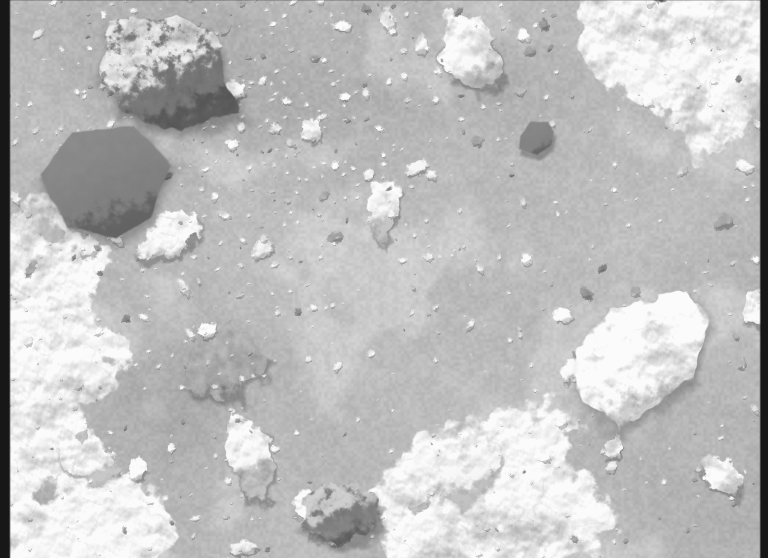
A Shadertoy shader for this texture:

```glsl
const float SAND = 0.712;
const float PALE_LOW = 0.77, PALE_HIGH = 0.97;
const float DARK_ROCK = 0.49;
const float FRAME_TONE = 0.09;
const float FRAME_LEFT = 0.018, FRAME_RIGHT = 0.014, FRAME_TOP = 0.002;
const float GRAIN = 0.055;           // contrast of the sand grains
const float EDGE = 0.0022;           // softness of outlines
const vec2 LIGHT = vec2(-0.35, 0.94);
const vec2 RUBBLE_CENTRE = vec2(0.46, 0.80);
const float TAU = 6.28318;

struct Stone {
    vec2 centre, radii;
    float turn, seed, albedo, rough, dust;
};

float hash(vec2 p) {
    vec3 q = fract(p.xyx * 0.1031);
    q += dot(q, q.yzx + 33.33);
    return fract((q.x + q.y) * q.z);
}

float noise(vec2 p) {
    vec2 i = floor(p), f = fract(p);
    f *= f * (3.0 - 2.0 * f);
    return mix(mix(hash(i), hash(i + vec2(1, 0)), f.x),
               mix(hash(i + vec2(0, 1)), hash(i + 1.0), f.x), f.y);
}

float fbm(vec2 p) {
    float sum = 0.0, gain = 0.533;
    for (int i = 0; i < 4; i++) {
        sum += gain * noise(p);
        p = mat2(1.6, 1.2, -1.2, 1.6) * p + 7.3;
        gain *= 0.5;
    }
    return sum;
}

// Crumbly pale rock: blotches, side-lit bumps and fine cracks
float paleRock(vec2 p) {
    float bumps = fbm(p * 42.0);
    float relief = bumps - fbm((p + LIGHT * 0.007) * 42.0);
    float crack = 1.0 - smoothstep(0.0, 0.02, abs(fbm(p * 9.0 + 4.0) - 0.5));
    float tone = mix(PALE_LOW, PALE_HIGH, smoothstep(0.2, 0.58, fbm(p * 17.0) * 0.6 + bumps * 0.4));
    return min(tone + 0.32 * relief - 0.07 * crack * bumps, 0.985);
}

// Distance to a random convex polygon, squashed and turned
float stoneEdge(vec2 offset, Stone s) {
    float c = cos(s.turn), k = sin(s.turn);
    vec2 q = mat2(c, -k, k, c) * offset / s.radii;
    float d = -1.0;
    for (int i = 0; i < 7; i++) {
        float h = hash(vec2(float(i) * 3.7, s.seed * 91.0));
        float a = (float(i) + 0.6 * h) * TAU / 7.0;
        d = max(d, dot(q, vec2(cos(a), sin(a))) - 0.7 - 0.28 * fract(h * 17.0));
    }
    return d * min(s.radii.x, s.radii.y);
}

float layStone(float ground, vec2 p, Stone s) {
    vec2 offset = p - s.centre;
    float reach = max(s.radii.x, s.radii.y), thin = min(s.radii.x, s.radii.y);
    if (length(offset) > 1.6 * reach) return ground;

    vec2 w = p * 2.0 / thin + s.seed * 50.0;
    vec2 ragged = (vec2(fbm(w), fbm(w + 31.0)) - 0.5) * thin * s.rough;
    float edge = stoneEdge(offset + ragged, s);
    float shadow = stoneEdge(offset + ragged + LIGHT * min(thin * 0.3, 0.012), s);
    ground *= 1.0 - 0.24 * (1.0 - smoothstep(-0.1 * thin, 0.15 * thin, shadow));

    // Sunlit top, darker underside, optional pale dust cap
    float bumps = fbm(p * 75.0);
    float top = dot(offset, LIGHT) / thin + 0.7 * (bumps - 0.5);
    float tone = s.albedo + 0.22 * (bumps - 0.5) * s.rough;
    if (s.albedo > 0.8) tone = paleRock(p) + s.albedo - 0.88;
    tone *= mix(0.8, 1.0, smoothstep(-0.75, -0.4, top));
    tone += 0.05 * smoothstep(-0.1, 0.1, offset.y - offset.x * 0.5);
    float cap = s.dust * smoothstep(-0.15, 0.25, top) * smoothstep(0.25, 0.55, bumps);
    tone = mix(tone, paleRock(p) - 0.03, cap);
    return mix(ground, min(tone, 0.985), 1.0 - smoothstep(-EDGE, EDGE, edge));
}

float rubble(vec2 p) {
    vec2 d = (p - RUBBLE_CENTRE) / vec2(0.28, 0.27);
    return exp(-dot(d, d));
}

// Jittered grid of stones; density runs from open sand (x) to rubble (y)
float scatter(float ground, vec2 p, float cell, vec2 density, vec2 size, float paleShare) {
    for (int y = -1; y <= 1; y++)
    for (int x = -1; x <= 1; x++) {
        vec2 id = floor(p / cell) + vec2(x, y), key = id + cell * 1300.0;
        vec2 centre = (id + 0.15 + 0.7 * vec2(hash(key + 5.1), hash(key + 9.7))) * cell;
        if (hash(key) > mix(density.x, density.y, rubble(centre))) continue;
        float seed = hash(key + 21.3), kind = hash(key + 37.9), h = hash(key + 3.3);
        float r = mix(size.x, size.y, h * h);
        float albedo = kind < paleShare ? 0.83 + 0.07 * seed : mix(0.50, 0.74, seed);
        vec2 radii = r * vec2(1.0, mix(0.45, 0.85, hash(key + 13.7)));
        ground = layStone(ground, p, Stone(centre, radii, seed * TAU, seed, albedo, 0.9, 0.0));
    }
    return ground;
}

float zone(vec2 p, vec2 centre, vec2 radii) {
    return 1.0 - length((p - centre) / radii);
}

void mainImage(out vec4 fragColor, in vec2 fragCoord) {
    vec2 p = fragCoord / iResolution.y;
    float width = iResolution.x / iResolution.y;

    // Sand with drifts, pale dust and fine grains
    float tone = SAND + 0.13 * (fbm(p * 3.5) - 0.5);
    tone += 0.07 * smoothstep(0.54, 0.72, fbm(p * 7.0 + 12.0));
    tone += GRAIN * (noise(p * 190.0) - 0.5) + GRAIN * (fbm(p * 70.0) - 0.5);

    // Torn bedrock outcrops near the borders
    float bed = max(zone(p, vec2(0.06, 0.37), vec2(0.15, 0.23)),
                    zone(p, vec2(width - 0.13, 0.93), vec2(0.20, 0.19)));
    bed = max(bed, zone(p, vec2(0.88, 0.05), vec2(0.18, 0.25)));
    bed = max(bed, zone(p, vec2(0.13, 0.01), vec2(0.17, 0.14)));
    bed += 1.1 * (fbm(p * 11.0) - 0.5) + 0.35 * (fbm(p * 45.0) - 0.5);
    tone = mix(tone, paleRock(p), smoothstep(-0.02, 0.07, bed));

    // Slabs, cobbles, pebbles and chips
    tone = scatter(tone, p, 0.25, vec2(0.48, 0.12), vec2(0.05, 0.115), 0.97);
    tone = scatter(tone, p, 0.09, vec2(0.22, 0.42), vec2(0.012, 0.029), 0.66);
    tone = scatter(tone, p, 0.042, vec2(0.16, 0.6), vec2(0.005, 0.013), 0.75);
    tone = scatter(tone, p, 0.021, vec2(0.10, 0.5), vec2(0.002, 0.006), 0.85);

    // Large boulders
    tone = layStone(tone, p, Stone(vec2(1.15, 0.36), vec2(0.145, 0.12), 0.5, 0.31, 0.90, 0.5, 0.0));
    tone = layStone(tone, p, Stone(vec2(0.30, 0.87), vec2(0.145, 0.115), -0.3, 0.62, 0.45, 0.4, 0.95));
    tone = layStone(tone, p, Stone(vec2(0.19, 0.68), vec2(0.135, 0.105), 0.6, 0.17, DARK_ROCK, 0.12, 0.0));
    tone = layStone(tone, p, Stone(vec2(0.61, 0.08), vec2(0.09, 0.062), 0.1, 0.83, DARK_ROCK, 0.6, 0.65));
    tone = layStone(tone, p, Stone(vec2(0.965, 0.755), vec2(0.036, 0.036), 0.3, 0.48, DARK_ROCK, 0.1, 0.0));

    // Dark frame strips
    float inside = smoothstep(-EDGE, EDGE, p.x - FRAME_LEFT) * smoothstep(-EDGE, EDGE, width - FRAME_RIGHT - p.x);
    inside *= mix(0.6, 1.0, smoothstep(0.0, FRAME_TOP, 1.0 - p.y));
    fragColor = vec4(vec3(mix(FRAME_TONE, tone, inside)), 1.0);
}
```
